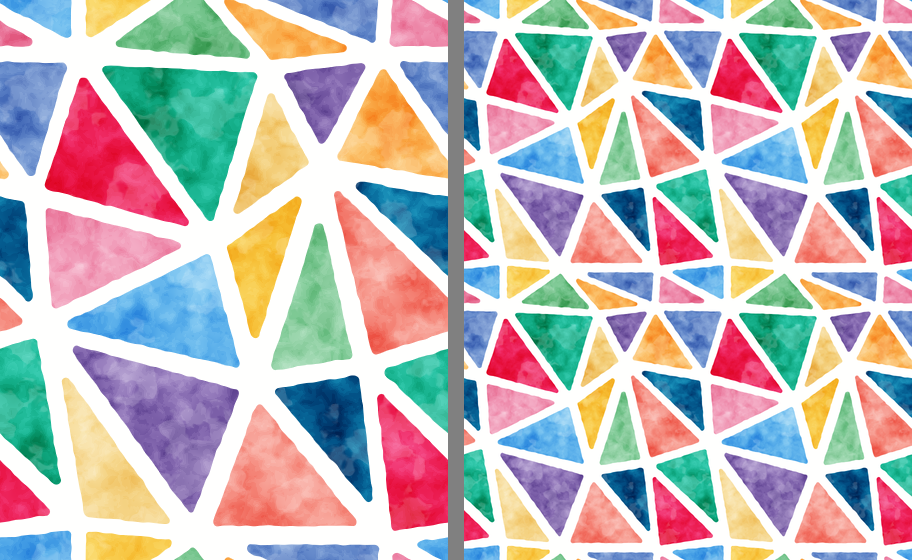
Left, the tile; right, the same tile 2 across and 2 down.
Write a Shadertoy shader that draws this pattern.

```glsl
const vec2 GRID = vec2(3.0, 4.0);

const vec3 PAINT[12] = vec3[12](
    vec3(0.36, 0.69, 0.92), vec3(0.98, 0.67, 0.29), vec3(0.02, 0.37, 0.57),
    vec3(0.97, 0.77, 0.25), vec3(0.47, 0.36, 0.65), vec3(0.93, 0.53, 0.66),
    vec3(0.07, 0.67, 0.52), vec3(0.96, 0.54, 0.49), vec3(0.43, 0.57, 0.81),
    vec3(0.95, 0.79, 0.44), vec3(0.48, 0.78, 0.57), vec3(0.92, 0.10, 0.30));

float hash(vec2 p) {
    return fract(sin(dot(p, vec2(127.1, 311.7))) * 43758.5453);
}

// Whole-number modulo that is safe at exact multiples
vec2 wrap(vec2 i, vec2 period) {
    return i - period * floor((i + 0.5) / period);
}

// Value noise that wraps on the unit square
float noise(vec2 uv, vec2 period) {
    vec2 p = uv * period, i = floor(p), f = fract(p);
    f = f * f * (3.0 - 2.0 * f);
    vec2 a = wrap(i, period), b = wrap(i + 1.0, period);
    return mix(mix(hash(a), hash(vec2(b.x, a.y)), f.x),
               mix(hash(vec2(a.x, b.y)), hash(b), f.x), f.y);
}

float fbm(vec2 uv, vec2 period) {
    float sum = 0.0, amp = 0.53;
    for (int o = 0; o < 4; o++) {
        sum += amp * noise(uv, period);
        uv += 0.37;
        period *= 2.0;
        amp *= 0.5;
    }
    return sum;
}

// Flat steps with soft borders, like dried layers of paint
float layers(float v, float steps) {
    v *= steps;
    return (floor(v) + smoothstep(0.38, 0.62, fract(v))) / steps;
}

// Jittered lattice point, periodic over the grid
vec2 corner(vec2 id) {
    vec2 w = wrap(id, GRID);
    return id + 0.7 * (vec2(hash(w + 3.7), hash(w + 17.3)) - 0.5);
}

float cross2(vec2 a, vec2 b) { return a.x * b.y - a.y * b.x; }
float area(vec2 a, vec2 b, vec2 c) { return cross2(b - a, c - a); }

float segment(vec2 p, vec2 a, vec2 b) {
    vec2 e = b - a;
    return length(p - a - e * clamp(dot(p - a, e) / dot(e, e), 0.0, 1.0));
}

// Signed distance to a counter-clockwise triangle, inset, trimmed and rounded
float cutTriangle(vec2 p, vec2 a, vec2 b, vec2 c, float inset, vec3 trim) {
    const float rounding = 0.028;
    vec3 side = vec3(length(c - b), length(a - c), length(b - a));
    float perimeter = side.x + side.y + side.z;
    vec2 center = (side.x * a + side.y * b + side.z * c) / perimeter;
    float shrink = 1.0 - (inset + rounding) * perimeter / area(a, b, c);
    if (shrink < 0.1) return 9.0;
    a = mix(center, a, shrink * (1.0 - trim.x));
    b = mix(center, b, shrink * (1.0 - trim.y));
    c = mix(center, c, shrink * (1.0 - trim.z));
    float d = min(segment(p, a, b), min(segment(p, b, c), segment(p, c, a)));
    float inner = min(area(a, b, p), min(area(b, c, p), area(c, a, p)));
    return (inner > 0.0 ? -d : d) - rounding;
}

// Watercolour: pigment density drifts broadly and breaks into small blots
vec3 watercolour(vec3 pigment, vec2 uv) {
    vec2 bend = vec2(noise(uv, vec2(40, 50)), noise(uv + 0.5, vec2(40, 50)));
    vec2 q = uv + 0.012 * (bend - 0.5);
    float wash = fbm(q, vec2(8, 10));
    float blots = layers(fbm(q + 0.21, vec2(32, 40)), 9.0);
    float pale = fbm(q + 0.63, vec2(16, 20));
    float density = 1.9 * (wash - 0.5) + 1.4 * (blots - 0.5);
    vec3 col = pow(pigment, vec3(exp2(1.1 * density)));
    return mix(col, vec3(1), 0.16 * smoothstep(0.56, 0.62, pale));
}

void mainImage(out vec4 fragColor, in vec2 fragCoord) {
    // Half a cell of shift keeps the lattice lines off the canvas border
    vec2 uv = fragCoord / iResolution.xy + 0.5 / GRID;
    float pixel = GRID.x / iResolution.x;
    vec2 cell = iResolution.xy * pixel / GRID;

    // Slight wobble of the outlines
    vec2 wobble = vec2(noise(uv, vec2(60, 75)), noise(uv + 0.4, vec2(60, 75))) - 0.5;
    vec2 p = uv * GRID * cell + 0.011 * wobble;

    // Nearest triangle: each lattice quad is split along its better diagonal
    float nearest = 9.0;
    int piece = 0;
    for (int n = 0; n < 9; n++) {
        vec2 id = floor(uv * GRID) + vec2(n % 3 - 1, n / 3 - 1);
        vec2 a = corner(id) * cell, b = corner(id + vec2(1, 0)) * cell;
        vec2 c = corner(id + 1.0) * cell, d = corner(id + vec2(0, 1)) * cell;
        if (min(area(a, b, d), area(b, c, d)) > min(area(a, b, c), area(a, c, d))) {
            vec2 first = a;
            a = b; b = c; c = d; d = first;
        }
        vec2 w = wrap(id, GRID);
        for (int t = 0; t < 2; t++) {
            vec2 seed = w + float(t) * 5.3;
            float inset = 0.034 + 0.02 * hash(seed);
            vec3 trim = 0.14 * vec3(hash(seed + 1.9), hash(seed + 4.1), hash(seed + 7.7));
            float dist = t == 0 ? cutTriangle(p, a, b, c, inset, trim)
                                : cutTriangle(p, a, c, d, inset, trim);
            if (dist < nearest) {
                nearest = dist;
                piece = 2 * int(w.x + GRID.x * w.y + 0.5) + t;
            }
        }
    }

    // Paint on white paper, each piece with its own patch of texture
    vec3 pigment = PAINT[(5 * piece + 2 * (piece / 12)) % 12];
    vec3 paint = watercolour(pigment, uv + hash(vec2(piece, 9)));
    float cover = clamp(0.5 - nearest / pixel, 0.0, 1.0);
    fragColor = vec4(mix(vec3(1.0, 1.0, 0.995), paint, cover), 1.0);
}
```
